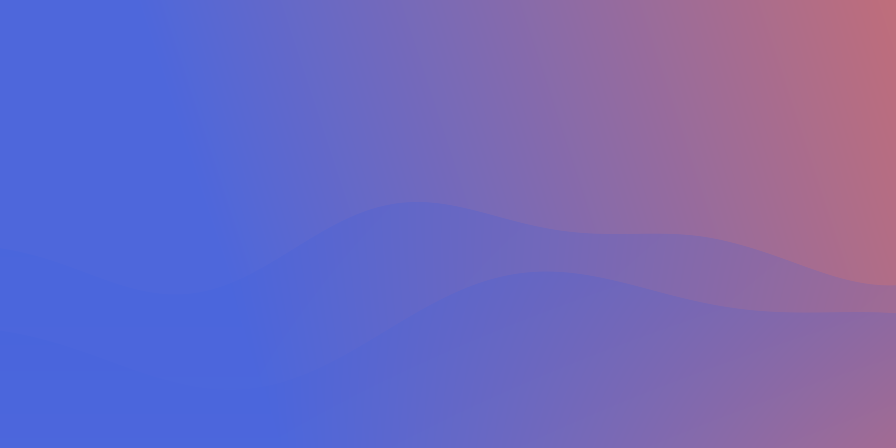
A WebGL 2 fragment shader for this background:

```glsl
#version 300 es
precision highp float;

uniform vec2 u_resolution;
out vec4 fragColor;

// Height of the hill crest, in units of canvas height
float crest(float x) {
    float swell = 0.0833 * cos(3.77 * (x - 1.107));
    float ripple = 0.039 * cos(7.911 * (x - 0.846));
    return 0.453 + swell + ripple + 0.031 * smoothstep(1.61, 2.08, x);
}

// Antialiased coverage of the area below a crest
float below(float y, float crestY) {
    float edge = 0.5 / u_resolution.y;
    return 1.0 - smoothstep(-edge, edge, y - crestY);
}

void main() {
    vec2 p = gl_FragCoord.xy / u_resolution.y;

    // Slanted sky gradient from blue to rose
    float slant = clamp((p.x - 0.33 * (1.0 - p.y) - 0.3) / 1.7, 0.0, 1.0);
    vec3 color = mix(vec3(0.305, 0.405, 0.86), vec3(0.75, 0.43, 0.48), slant);

    // Two translucent hills, fading toward the bottom
    vec3 hillTint = vec3(0.235, 0.37, 0.87);
    float backHill = below(p.y, crest(p.x));
    float frontHill = below(p.y, 1.28 * crest(p.x / 1.31) - 0.309);
    color = mix(color, hillTint, (0.03 + 0.36 * p.y) * backHill);
    color = mix(color, hillTint, (0.04 + 0.45 * p.y) * frontHill);

    fragColor = vec4(color, 1.0);
}
```
